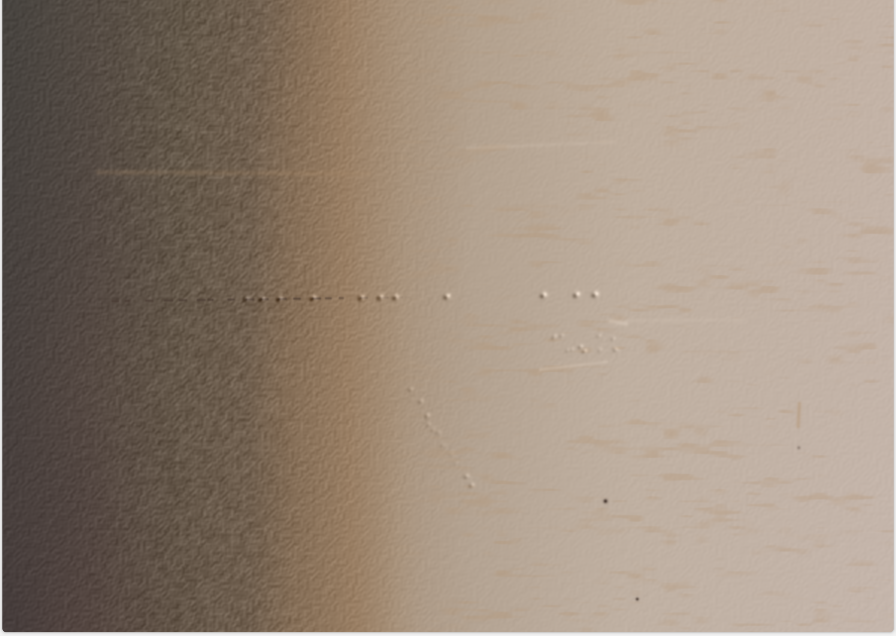
A WebGL 2 fragment shader for this texture:

```glsl
#version 300 es
precision highp float;

uniform vec2 u_resolution;
out vec4 outColor;

const int STOPS = 10;
const float STOP_X[STOPS] = float[](0.0, 0.10, 0.20, 0.28, 0.33, 0.39, 0.45, 0.53, 0.70, 1.0);
const vec3 STOP_COLOR[STOPS] = vec3[](
  vec3(0.275, 0.25, 0.24), vec3(0.33, 0.285, 0.26), vec3(0.39, 0.34, 0.285),
  vec3(0.44, 0.375, 0.31), vec3(0.52, 0.43, 0.34), vec3(0.60, 0.495, 0.39),
  vec3(0.66, 0.575, 0.485), vec3(0.70, 0.63, 0.555), vec3(0.745, 0.68, 0.615),
  vec3(0.765, 0.70, 0.65));
const vec3 PAPER_WHITE = vec3(0.96);
const vec3 TAN = vec3(0.70, 0.57, 0.43);
const vec3 HIGHLIGHT = vec3(0.83, 0.77, 0.71);
const vec3 SPECK = vec3(0.27, 0.21, 0.18);
const vec2 LIGHT_OFFSET = vec2(-0.0016, 0.0016);
const float GRAIN_SCALE = 210.0;
const float GRAIN_DARK = 0.16;
const float GRAIN_LIGHT = 0.035;
const float PERFORATION_Y = 0.5265;
const float PERFORATION_STEP = 0.026;
const float BORDER_SIDE = 0.0037;
const float BORDER_BOTTOM = 0.006;
const float CORNER = 0.006;

float hash(vec2 cell) {
  vec3 q = fract(vec3(cell.xyx) * 0.1031);
  q += dot(q, q.yzx + 33.33);
  return fract((q.x + q.y) * q.z);
}

float noise(vec2 p) {
  vec2 i = floor(p), f = fract(p);
  f = f * f * (3.0 - 2.0 * f);
  vec2 e = vec2(1.0, 0.0);
  return mix(mix(hash(i), hash(i + e.xy), f.x),
             mix(hash(i + e.yx), hash(i + e.xx), f.x), f.y);
}

float relief(vec2 p) {
  return 0.65 * noise(p * GRAIN_SCALE) + 0.35 * noise(p * GRAIN_SCALE * 0.47 + 31.0);
}

// Soft line from a to b, tapered by distance
float stroke(vec2 p, vec2 a, vec2 b, float width) {
  vec2 ab = b - a;
  float t = clamp(dot(p - a, ab) / dot(ab, ab), 0.0, 1.0);
  float d = length(p - a - ab * t);
  return exp(-d * d / (width * width));
}

float spot(vec2 p, vec2 center, float radius) {
  vec2 d = (p - center) / radius;
  return exp(-dot(d, d));
}

// Raised dot: lit towards the upper right, shaded on the other side
float bump(vec2 p, vec2 center, float radius) {
  vec2 shift = vec2(0.55, 0.35) * radius;
  return spot(p, center + shift, radius) - spot(p, center - shift, radius);
}

vec3 toneAt(float x) {
  vec3 color = STOP_COLOR[0];
  for (int i = 1; i < STOPS; i++) {
    float t = clamp((x - STOP_X[i - 1]) / (STOP_X[i] - STOP_X[i - 1]), 0.0, 1.0);
    color = mix(color, STOP_COLOR[i], t);
  }
  return color;
}

void main() {
  vec2 uv = gl_FragCoord.xy / u_resolution;
  vec2 p = gl_FragCoord.xy / u_resolution.y;
  float aspect = u_resolution.x / u_resolution.y;
  float pixel = 1.0 / u_resolution.y;

  // Base gradient with a slightly uneven front
  float waver = 0.018 * (noise(p * vec2(9.0, 5.0)) - 0.5);
  vec3 color = toneAt(uv.x + waver);
  float shade = 1.0 - smoothstep(0.05, 0.32, uv.x);
  color += shade * (uv.y - 0.5) * vec3(0.005, 0.028, 0.015);
  float lowerRight = smoothstep(0.43, 0.48, uv.x) * (1.0 - uv.y);
  color += lowerRight * vec3(0.006, 0.012, 0.022);

  // Embossed grain, coarse stain and horizontal fibres
  float roughness = mix(GRAIN_DARK, GRAIN_LIGHT, smoothstep(0.26, 0.56, uv.x));
  roughness *= mix(0.55, 1.0, smoothstep(0.0, 0.22, uv.x));
  color += roughness * (relief(p) - relief(p + LIGHT_OFFSET));
  float mottling = noise(p * 115.0 + 7.0) - 0.5;
  color += mottling * 0.055 * smoothstep(0.02, 0.22, uv.x) * (1.0 - smoothstep(0.28, 0.38, uv.x));
  float fibre = noise(p * vec2(38.0, 170.0)) * noise(p * vec2(14.0, 60.0) + 19.0);
  color = mix(color, TAN, 0.28 * smoothstep(0.3, 0.8, fibre) * smoothstep(0.4, 0.55, uv.x));

  // Long scratches and short scuffs
  float wear = 0.5 + 0.5 * noise(p * vec2(45.0, 20.0));
  color = mix(color, TAN, 0.25 * wear * stroke(p, vec2(0.155, 0.729), vec2(0.58, 0.727), 0.0045));
  float scuff = 0.28 * stroke(p, vec2(0.735, 0.767), vec2(0.965, 0.777), 0.0035);
  scuff += 0.85 * stroke(p, vec2(0.960, 0.495), vec2(0.984, 0.491), 0.0040);
  scuff += 0.25 * stroke(p, vec2(0.985, 0.496), vec2(1.170, 0.497), 0.0035);
  scuff += 0.50 * stroke(p, vec2(0.850, 0.419), vec2(0.954, 0.431), 0.0030);
  color = mix(color, HIGHLIGHT, clamp(scuff * wear, 0.0, 1.0));
  color = mix(color, TAN, 0.4 * stroke(p, vec2(1.257, 0.365), vec2(1.255, 0.330), 0.0035));

  // Row of dashes that turn into raised dots
  for (int i = 0; i < 30; i++) {
    float n = float(i), r = hash(vec2(n, 4.0));
    vec2 c = vec2(0.17 + PERFORATION_STEP * (n + 0.5 * r), PERFORATION_Y + 0.00035 * n);
    float dashFade = 1.0 - smoothstep(0.46, 0.68, c.x);
    float dash = stroke(p, c, c + vec2(0.004 + 0.008 * r, 0.0), 0.0022);
    color = mix(color, SPECK, 0.55 * dashFade * dash);
    float raised = step(0.55, r) * smoothstep(0.34, 0.42, c.x);
    color += 0.22 * raised * bump(p, c, 0.0042);
  }

  // Scattered blisters below the row
  for (int i = 0; i < 14; i++) {
    float n = float(i), r = hash(vec2(n, 11.0));
    vec2 c = mix(vec2(0.645, 0.385), vec2(0.745, 0.23), n / 13.0);
    c += 0.016 * (vec2(r, hash(vec2(n, 17.0))) - 0.5);
    color += 0.13 * r * bump(p, c, 0.0038);
    vec2 cluster = vec2(0.87 + 0.13 * r, 0.44 + 0.035 * hash(vec2(n, 23.0)));
    color += 0.05 * bump(p, cluster, 0.0035);
  }

  // Dark specks
  color = mix(color, SPECK, 0.9 * spot(p, vec2(0.952, 0.212), 0.0034));
  color = mix(color, SPECK, 0.7 * spot(p, vec2(1.002, 0.058), 0.0028));
  color = mix(color, SPECK, 0.3 * spot(p, vec2(1.256, 0.296), 0.0030));

  // White margin with rounded lower corners and a thin shadow
  vec2 halfSize = vec2(0.5 * aspect - BORDER_SIDE, 1.0);
  vec2 q = abs(p - vec2(0.5 * aspect, 1.0 + BORDER_BOTTOM)) - halfSize + CORNER;
  float edge = length(max(q, 0.0)) + min(max(q.x, q.y), 0.0) - CORNER;
  vec3 margin = PAPER_WHITE - 0.18 * exp(-max(edge, 0.0) / 0.002);
  color = mix(color, margin, smoothstep(-0.5 * pixel, 0.5 * pixel, edge));
  outColor = vec4(clamp(color, 0.0, 1.0), 1.0);
}
```
